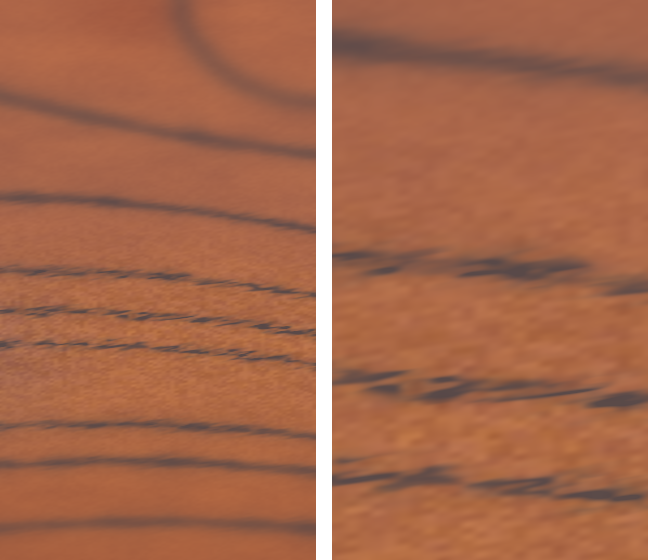
Left: the whole. Right: its middle third, enlarged.
Give the GLSL for this texture, as a Shadertoy shader.

```glsl
// Close view of warm varnished wood with dark, gently sagging growth rings.
// Rings are soft parabolic bands plus one elliptical loop; a shallow depth
// of field keeps fibres crisp near the middle and melts them elsewhere.

float hash(vec2 p) {
    return fract(sin(dot(p, vec2(127.1, 311.7))) * 43758.5453);
}

float noise(vec2 p) {
    vec2 cell = floor(p);
    vec2 f = fract(p);
    f = f * f * (3.0 - 2.0 * f);
    float low = mix(hash(cell), hash(cell + vec2(1, 0)), f.x);
    float high = mix(hash(cell + vec2(0, 1)), hash(cell + vec2(1, 1)), f.x);
    return mix(low, high, f.y);
}

// Height of a ring that meets the left edge at the given level.
float ringHeight(float level, float x) {
    float upper = smoothstep(0.68, 0.82, level);
    float slope = 0.1 * level - 0.055 + 0.115 * upper;
    float sag = mix(0.05, -0.04, upper);
    return level - slope * x - sag * x * x;
}

// Dark core with a wider faint stain around it.
float band(float d, float width) {
    float t = d / width;
    return 0.6 * exp(-t * t) + 0.17 * exp(-t * t * 0.16);
}

void mainImage(out vec4 fragColor, in vec2 fragCoord) {
    vec2 uv = fragCoord / iResolution.xy;
    vec2 p = fragCoord / iResolution.y;

    // Depth of field: sharpest a little below the middle.
    float depth = uv.y - 0.4;
    float focus = exp(-38.0 * depth * depth);
    float width = 0.0056 + 0.065 * depth * depth;

    // Fibres tilt slightly against the fall of the rings.
    vec2 fibre = vec2(p.x, p.y - 0.16 * p.x);
    float strand = noise(fibre * vec2(36.0, 230.0));
    float fleck = noise(fibre * vec2(55.0, 270.0) + 37.0);
    float waver = noise(p * vec2(16.0, 25.0) + 9.0) - 0.5;
    float patchy = noise(p * vec2(20.0, 14.0) + 3.0);

    // Growth rings, broken into short dashes where they are in focus
    float levels[8] = float[](0.828, 0.648, 0.517, 0.443, 0.383, 0.238, 0.169, 0.056);
    float dark = 0.0;
    for (int i = 0; i < 8; i++) {
        float d = uv.y - ringHeight(levels[i], uv.x);
        d += 0.003 * waver + (strand - 0.5) * mix(0.003, 0.012, focus);
        dark = max(dark, band(d, width * (0.85 + 0.3 * patchy)));
    }
    dark *= pow(0.0056 / width, 0.45);
    dark *= mix(1.0, 0.4 + 0.85 * smoothstep(0.15, 0.75, fleck), focus);
    dark *= 0.78 + 0.4 * patchy;

    // Blurred loop in the upper right corner
    vec2 loopPos = (p - vec2(0.586, 1.013)) / vec2(0.267, 0.195);
    float loopDist = (length(loopPos) - 1.0) * 0.2 + 0.006 * waver;
    dark = max(dark, 0.5 * band(loopDist, 0.02));

    // Varnish: redder orange below, golden in focus, pinkish above
    vec3 wood = mix(vec3(0.675, 0.385, 0.25), vec3(0.695, 0.42, 0.272),
                    smoothstep(0.05, 0.36, uv.y));
    wood = mix(wood, vec3(0.665, 0.398, 0.29), smoothstep(0.42, 0.62, uv.y));
    wood = mix(wood, vec3(0.69, 0.405, 0.285), smoothstep(0.72, 0.9, uv.y));
    vec2 smear = (p - vec2(0.24, 0.98)) / vec2(0.13, 0.07);
    wood -= vec3(0.05, 0.05, 0.03) * exp(-dot(smear, smear));
    vec2 haze = (p - vec2(0.0, 0.36)) / vec2(0.12, 0.15);
    wood = mix(wood, vec3(0.60, 0.40, 0.34), 0.45 * exp(-dot(haze, haze)));

    // Broad cloudy streaks, then mottling and fine grain near the focus
    float cloud = noise(p * vec2(5.0, 20.0)) + noise(p * vec2(13.0, 42.0)) - 1.0;
    float mottle = noise(fibre * vec2(55.0, 120.0) + 5.0) - 0.5;
    float grain = noise(fibre * vec2(130.0, 260.0) + 71.0) - 0.5;
    wood += cloud * vec3(0.028, 0.018, 0.004);
    wood += mottle * vec3(0.05, 0.043, 0.02) * (0.25 + 0.75 * focus);
    wood += grain * vec3(0.08, 0.075, 0.05) * (0.1 + 0.9 * focus);
    wood.b += 0.045 * focus * (noise(p * vec2(60.0, 120.0) + 19.0) - 0.5);

    vec3 ringColor = vec3(0.29, 0.265, 0.285);
    fragColor = vec4(mix(wood, ringColor, clamp(dark, 0.0, 0.85)), 1.0);
}
```
